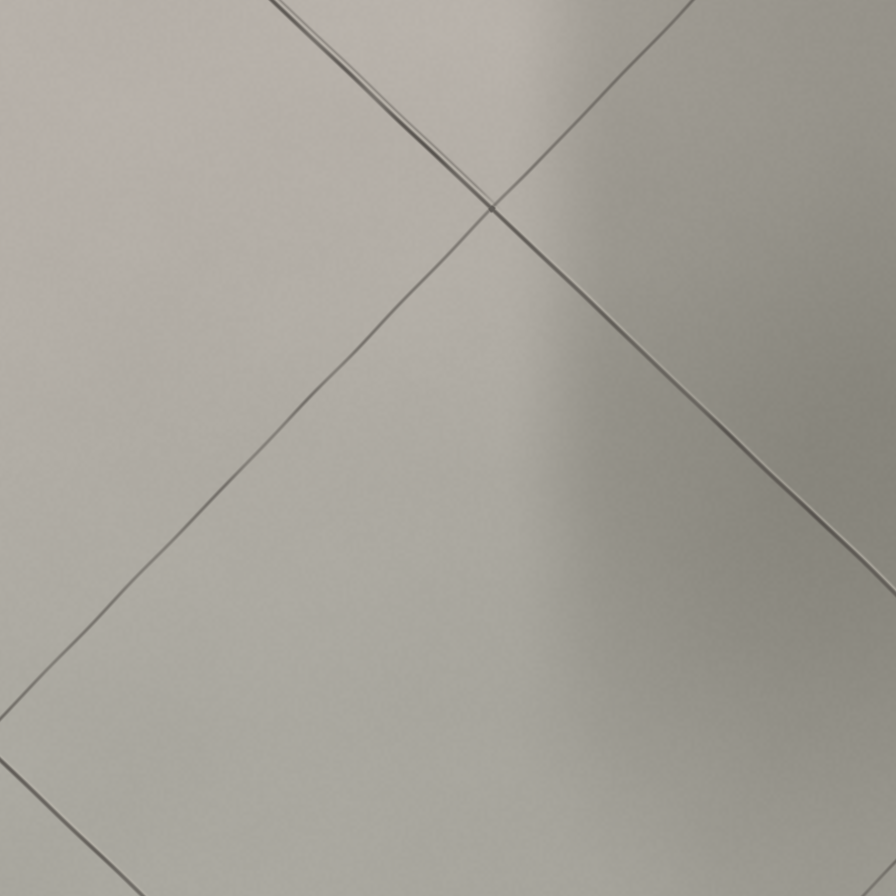
This texture is drawn by a WebGL 2 fragment shader. Its source:

```glsl
#version 300 es
precision highp float;
// Large pale floor tiles laid on the diagonal, with thin worn joints.
// A rotated grid gives the joints; a soft shadow, slow noise and fine
// grain give the satin surface its shading.

uniform vec2 u_resolution;
out vec4 outColor;

// Tile layout: joint normals, one joint offset and the spacing per axis
const vec2 FALL_NORMAL = vec2(0.690, 0.724);
const vec2 RISE_NORMAL = vec2(0.720, -0.694);
const vec2 JOINT_OFFSET = vec2(0.934, -0.137);
const vec2 TILE_SIZE = vec2(0.8235, 0.830);

// Joint widths and strengths (falling, rising)
const vec2 JOINT_HALF_WIDTH = vec2(0.0021, 0.0017);
const vec2 JOINT_STRENGTH = vec2(0.84, 0.60);
const float JOINT_SOFTNESS = 0.0017;
const float JOINT_WAVER = 0.0020;
const float BEVEL_SHIFT = 0.0036;
const float BEVEL_HALF_WIDTH = 0.0013;
const float LIP_SHIFT = 0.0062;
const float LIP_STRENGTH = 0.40;
const float CORNER_RADIUS = 0.0040;

// Colours
const vec3 WARM_LIGHT = vec3(0.717, 0.694, 0.664);
const vec3 COOL_LIGHT = vec3(0.664, 0.656, 0.623);
const vec3 SHADE = vec3(0.530, 0.521, 0.486);
const vec3 JOINT_DARK = vec3(0.325, 0.308, 0.290);
const vec3 BEVEL_PALE = vec3(0.740, 0.720, 0.680);

// Surface variation
const float TILE_TINT = 0.006;
const float MOTTLE = 0.022;
const float GRAIN = 0.011;
const float GRAIN_CELLS = 260.0;

float hash(vec2 cell) {
    vec3 q = fract(vec3(cell.xyx) * 0.1031);
    q += dot(q, q.yzx + 33.33);
    return fract((q.x + q.y) * q.z);
}

float valueNoise(vec2 p) {
    vec2 cell = floor(p);
    vec2 f = fract(p);
    f = f * f * (3.0 - 2.0 * f);
    float low = mix(hash(cell), hash(cell + vec2(1.0, 0.0)), f.x);
    float high = mix(hash(cell + vec2(0.0, 1.0)), hash(cell + 1.0), f.x);
    return mix(low, high, f.y);
}

float fractalNoise(vec2 p) {
    float sum = 0.0;
    float weight = 0.5;
    for (int octave = 0; octave < 4; octave++) {
        sum += weight * valueNoise(p);
        p = p * 2.03 + 17.3;
        weight *= 0.5;
    }
    return sum;
}

// Soft-edged stripe, as coverage from 0 to 1
float stripe(float dist, float halfWidth, float blur) {
    return 1.0 - smoothstep(halfWidth - blur, halfWidth + blur, abs(dist));
}

// Shadow: a soft vertical edge, a wide falloff and a deep patch low down
float shadowAmount(vec2 p) {
    float edge = smoothstep(0.555, 0.690, p.x) * smoothstep(-0.05, 0.60, p.y);
    float broad = smoothstep(0.55, 0.98, p.x);
    vec2 fromDeep = (p - vec2(0.92, 0.30)) * vec2(2.9, 3.3);
    float deep = exp(-dot(fromDeep, fromDeep));
    float upperFade = 1.0 - 0.24 * smoothstep(0.45, 0.95, p.y);
    return (0.56 * edge + 0.33 * broad) * upperFade + 0.26 * deep;
}

vec3 surfaceColor(vec2 p, vec2 tile) {
    float coolness = smoothstep(0.95, 0.10, p.y - 0.22 * p.x + 0.06);
    vec3 color = mix(WARM_LIGHT, COOL_LIGHT, coolness);
    color = mix(color, SHADE, shadowAmount(p));
    color += TILE_TINT * (hash(tile + 7.0) - 0.5);
    color += MOTTLE * (fractalNoise(p * 6.0) - 0.47);
    color += GRAIN * (valueNoise(p * GRAIN_CELLS) - 0.5);
    return color;
}

void main() {
    vec2 p = gl_FragCoord.xy / u_resolution;
    float blur = max(JOINT_SOFTNESS, 0.75 / min(u_resolution.x, u_resolution.y));

    // Rotated grid: tile index and signed distance to the nearest joints
    vec2 along = vec2(dot(p, FALL_NORMAL), dot(p, RISE_NORMAL));
    vec2 grid = (along - JOINT_OFFSET) / TILE_SIZE;
    vec2 corner = (grid - round(grid)) * TILE_SIZE;
    vec2 waver = vec2(valueNoise(along.yx * 14.0), valueNoise(along * 14.0 + 40.0));
    vec2 joint = corner + JOINT_WAVER * (waver - 0.5);
    vec3 color = surfaceColor(p, floor(grid));

    // Pale bevel beside the falling joints, with a second lip past the crossing
    float pastCrossing = 1.0 - smoothstep(-0.17, -0.12, along.y);
    float bevelWear = 0.30 + 0.45 * valueNoise(vec2(along.y * 9.0, 3.0));
    float lip = LIP_STRENGTH * pastCrossing * stripe(joint.x - LIP_SHIFT, BEVEL_HALF_WIDTH, blur);
    float bevel = stripe(joint.x - BEVEL_SHIFT, BEVEL_HALF_WIDTH, blur);
    color = mix(color, JOINT_DARK, lip);
    color = mix(color, BEVEL_PALE, bevel * bevelWear);

    // Dark joints, unevenly filled, and the pit where they cross
    vec2 fill = vec2(valueNoise(vec2(along.y * 22.0, 5.0)),
                     valueNoise(vec2(along.x * 22.0, 9.0)));
    vec2 strength = JOINT_STRENGTH * (0.75 + 0.40 * fill);
    float falling = strength.x * stripe(joint.x, JOINT_HALF_WIDTH.x, blur);
    float rising = strength.y * stripe(joint.y, JOINT_HALF_WIDTH.y, blur);
    float pit = 0.85 * stripe(length(corner), CORNER_RADIUS, blur);
    color = mix(color, JOINT_DARK, max(max(falling, rising), pit));

    outColor = vec4(color, 1.0);
}
```
